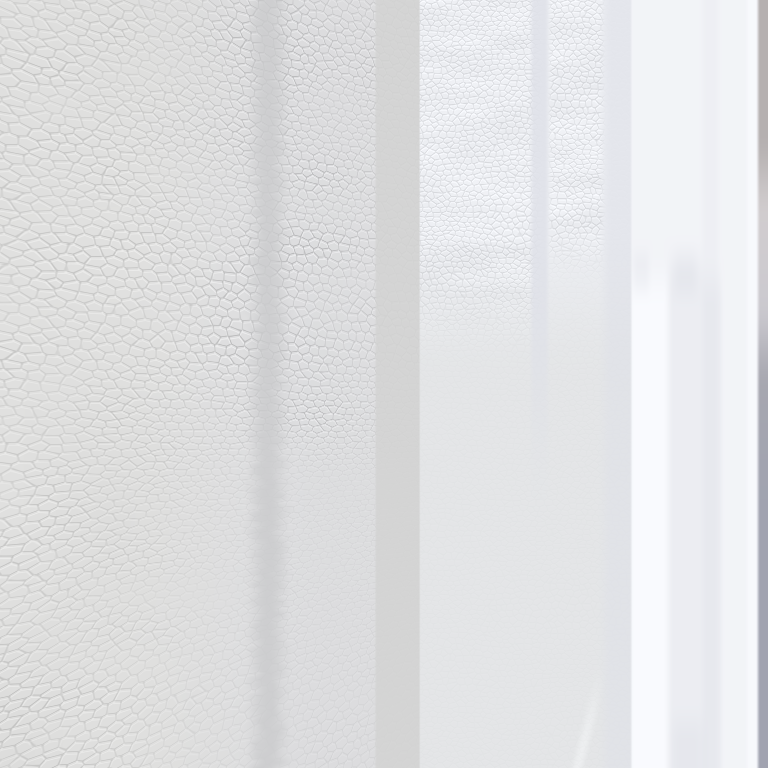
Reproduce this texture procedurally as a WebGL 2 fragment shader.

```glsl
#version 300 es
precision highp float;
// Sheer pale curtain panels with embossed scale-like cells beside a bright window.
uniform vec2 u_resolution;
out vec4 fragColor;

float hash(vec2 p) {
    vec3 q = fract(p.xyx * 0.1031);
    q += dot(q, q.yzx + 33.33);
    return fract((q.x + q.y) * q.z);
}

float noise(vec2 p) {
    vec2 i = floor(p), f = fract(p);
    f = f * f * (3.0 - 2.0 * f);
    return mix(mix(hash(i), hash(i + vec2(1, 0)), f.x),
               mix(hash(i + vec2(0, 1)), hash(i + vec2(1, 1)), f.x), f.y);
}

// Soft-edged interval, 1 between a and b
float band(float x, float a, float b, float soft) {
    return smoothstep(a - soft, a + soft, x) * (1.0 - smoothstep(b - soft, b + soft, x));
}

// Border strength of jittered cells laid in staggered rows
float cellBorder(vec2 p, float jitter, float width) {
    float row = floor(p.y), near = 9.0, second = 9.0;
    for (int j = -1; j <= 1; j++) {
        float r = row + float(j);
        float stagger = 0.5 * mod(r, 2.0);
        float column = floor(p.x - stagger);
        for (int i = -1; i <= 1; i++) {
            vec2 id = vec2(column + float(i), r);
            vec2 offset = vec2(hash(id), hash(id + 57.0)) - 0.5;
            vec2 center = id + vec2(stagger + 0.5, 0.5) + jitter * offset;
            float d = length(p - center);
            second = min(second, max(near, d));
            near = min(near, d);
        }
    }
    return 1.0 - smoothstep(0.0, width, second - near);
}

// Relief: dark border with a light rim just beneath it
float emboss(vec2 p, float jitter, float width) {
    return cellBorder(p, jitter, width) - 0.45 * cellBorder(p + vec2(0.0, 0.28), jitter, width);
}

// Rows tilt gently down at the top and climb towards the lower right
vec2 fabricCoords(vec2 uv) {
    float climb = 0.42 * (1.0 - smoothstep(0.1, 0.55, uv.y));
    float dip = 0.10 * smoothstep(0.6, 1.0, uv.y);
    float wave = 0.018 * noise(uv * vec2(5.0, 4.0));
    float across = uv.x * (36.0 + 50.0 * uv.x);
    return vec2(across, (uv.y - (climb - dip) * uv.x + wave) * (82.0 + 16.0 * uv.x));
}

vec3 leftPanels(vec2 uv) {
    const vec3 cloth = vec3(0.872, 0.872, 0.868);
    const vec3 coolCloth = vec3(0.862, 0.863, 0.870);
    const vec3 foldShade = vec3(0.806, 0.808, 0.814);
    const vec3 hemShade = vec3(0.832, 0.833, 0.832);
    float ragged = 0.010 * (noise(uv * vec2(60.0, 130.0)) - 0.5);
    float x = uv.x + ragged;
    vec3 color = mix(cloth, coolCloth, smoothstep(0.15, 0.40, uv.x));
    color += 0.012 * (noise(uv * vec2(7.0, 3.0)) - 0.5);
    float fold = band(x, 0.332, 0.366, 0.016);
    color = mix(color, foldShade, fold);
    float hem = band(uv.x, 0.489, 0.56, 0.002);
    color = mix(color, hemShade, hem);

    // Embossed cells fade in the fold, the hem and the lower right
    float lower = 1.0 - smoothstep(0.36, 0.48, uv.y);
    float strength = mix(0.085, 0.032, smoothstep(0.05, 0.30, uv.x) * lower);
    strength += 0.03 * band(uv.x, 0.28, 0.44, 0.04) * (1.0 - lower);
    strength *= (1.0 - 0.85 * fold) * (1.0 - 0.85 * hem);
    strength *= 0.55 + 0.75 * noise(uv * vec2(14.0, 22.0));
    return color - strength * emboss(fabricCoords(uv), 0.55, 0.20);
}

vec3 sheerPanel(vec2 uv) {
    const vec3 glow = vec3(0.925, 0.932, 0.948);
    const vec3 haze = vec3(0.893, 0.899, 0.905);
    const vec3 lavender = vec3(0.872, 0.880, 0.910);
    vec3 color = mix(haze, glow, smoothstep(0.50, 0.72, uv.y));
    float mesh = band(uv.x, 0.54, 0.70, 0.012) * smoothstep(0.53, 0.67, uv.y);
    mesh += band(uv.x, 0.716, 0.785, 0.004) * smoothstep(0.63, 0.72, uv.y);
    vec2 weave = vec2(uv.x * 105.0, uv.y * 145.0 + 2.0 * noise(uv * 12.0));
    color -= (0.075 * mesh + 0.009) * emboss(weave, 0.75, 0.28);
    color += 0.035 * mesh * (noise(uv * vec2(18.0, 55.0)) - 0.4);
    color = mix(color, lavender, 0.8 * band(uv.x, 0.692, 0.713, 0.004) * smoothstep(0.3, 0.65, uv.y));
    color = mix(color, lavender, 0.55 * band(uv.x, 0.787, 0.83, 0.010));
    // Pale sweep near the bottom
    float sweep = 0.785 - 0.35 * pow(max(0.12 - uv.y, 0.0), 1.2);
    return color + 0.035 * band(uv.x, sweep - 0.012, sweep, 0.006) * (1.0 - smoothstep(0.03, 0.14, uv.y));
}

vec3 brightPanel(vec2 uv) {
    const vec3 white = vec3(0.950, 0.955, 0.970);
    float below = 1.0 - smoothstep(0.60, 0.67, uv.y);
    float shade = 0.025 * band(uv.x, 0.873, 0.94, 0.004) * below;
    shade += 0.018 * band(uv.x, 0.915, 0.935, 0.006);
    shade += 0.025 * band(uv.x, 0.825, 0.845, 0.006) * band(uv.y, 0.62, 0.67, 0.02);
    shade += 0.040 * band(uv.x, 0.875, 0.91, 0.012) * band(uv.y, 0.62, 0.67, 0.025);
    shade += 0.025 * band(uv.x, 0.875, 0.915, 0.012) * (1.0 - smoothstep(0.03, 0.09, uv.y));
    float light = 0.025 * band(uv.x, 0.822, 0.868, 0.004) * below;
    light += 0.020 * band(uv.x, 0.973, 0.99, 0.003);
    return white - shade * vec3(1.0, 0.97, 0.82) + light;
}

void main() {
    vec2 uv = gl_FragCoord.xy / u_resolution;
    vec3 color = mix(leftPanels(uv), sheerPanel(uv), smoothstep(0.545, 0.548, uv.x));
    color = mix(color, brightPanel(uv), smoothstep(0.820, 0.824, uv.x));
    vec3 frame = mix(vec3(0.63, 0.64, 0.69), vec3(0.71, 0.69, 0.69), smoothstep(0.3, 0.85, uv.y));
    frame += 0.12 * band(uv.y, 0.55, 0.77, 0.06);
    color = mix(color, frame, smoothstep(0.984, 0.990, uv.x));
    fragColor = vec4(color, 1.0);
}
```
